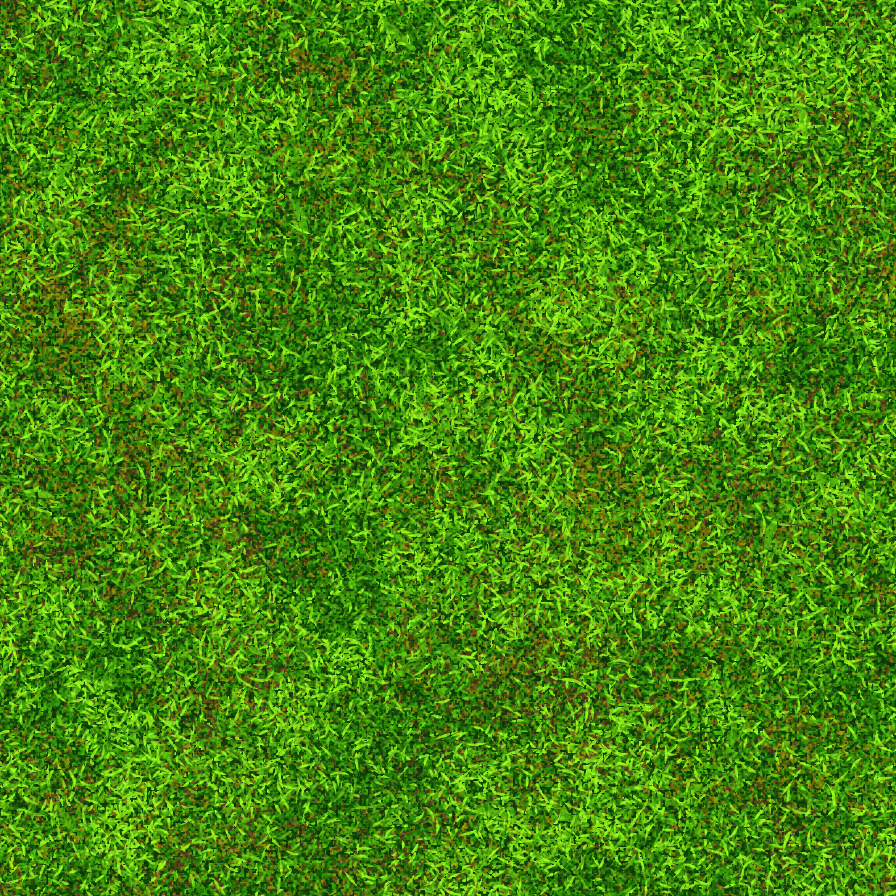
Write a three.js fragment shader that draws this texture.

```glsl
varying vec2 vUv;

const vec3 BROWN = vec3(0.33, 0.27, 0.10);
const vec3 OLIVE = vec3(0.45, 0.46, 0.04);
const vec3 DARK_GREEN = vec3(0.09, 0.32, 0.03);
const vec3 MID_GREEN = vec3(0.17, 0.50, 0.03);
const vec3 LIGHT_GREEN = vec3(0.31, 0.66, 0.05);
const vec3 BRIGHT_GREEN = vec3(0.54, 0.89, 0.10);

const int BLADE_LAYERS = 8;
const float COARSE_CELLS = 52.0;
const float FINE_CELLS = 115.0;
const float BLADE_WIDTH = 0.0016;
const float BLADE_DENSITY = 0.37;
const float LEAF_CELLS = 28.0;
const float LEAF_WIDTH = 0.0048;
const float LEAF_DENSITY = 0.06;
const float EDGE = 0.0007;
const float EARTH_LEVEL = 0.575;
const float BROWN_LEVEL = 0.59;
const float SHADOW_LEVEL = 0.72;
const float GRAIN_CONTRAST = 0.8;

float hash(vec2 p) {
  vec3 q = fract(vec3(p.xyx) * 0.1031);
  q += dot(q, q.yzx + 33.33);
  return fract((q.x + q.y) * q.z);
}

float noise(vec2 p) {
  vec2 i = floor(p);
  vec2 f = fract(p);
  f = f * f * (3.0 - 2.0 * f);
  return mix(mix(hash(i), hash(i + vec2(1.0, 0.0)), f.x),
             mix(hash(i + vec2(0.0, 1.0)), hash(i + vec2(1.0, 1.0)), f.x), f.y);
}

float patches(vec2 p) {
  return 0.5 * noise(p) + 0.3 * noise(p * 2.3 + 17.0) + 0.2 * noise(p * 5.1 + 41.0);
}

// One bent, tapered blade per cell: x is coverage, y is tone
vec2 blades(vec2 uv, float cells, float width, float density, float seed) {
  vec2 home = floor(uv * cells);
  vec2 result = vec2(0.0);
  for (int y = -1; y <= 1; y++) {
    for (int x = -1; x <= 1; x++) {
      vec2 cell = home + vec2(float(x), float(y));
      vec2 key = cell + seed * 37.7;
      float keep = smoothstep(-0.03, 0.03, density - hash(key + 5.3));
      vec2 root = vec2(hash(key + 11.1), hash(key + 23.7));
      vec2 d = uv - (cell + root) / cells;
      float angle = 6.2832 * hash(key + 47.9);
      float c = cos(angle);
      float s = sin(angle);
      d = vec2(c * d.x + s * d.y, c * d.y - s * d.x);
      float reach = mix(0.3, 0.95, hash(key + 61.3)) / cells;
      float along = d.x / reach;
      float bend = (hash(key + 83.1) - 0.5) * 0.5 * reach;
      float across = abs(d.y - bend * (along * along - 0.4));
      float halfWidth = width * (1.0 - along * along);
      float cover = keep * smoothstep(EDGE, -EDGE, across - halfWidth);
      if (cover > result.x) result = vec2(cover, hash(key + 97.5));
    }
  }
  return result;
}

vec3 bladeColour(float tone) {
  vec3 colour = mix(MID_GREEN, LIGHT_GREEN, smoothstep(0.24, 0.38, tone));
  return mix(colour, BRIGHT_GREEN, smoothstep(0.54, 0.68, tone));
}

// Mossy ground with olive and brown bare spots
vec3 ground(vec2 uv) {
  float bare = noise(uv * 230.0) + 0.9 * (patches(uv * 8.0 + 3.0) - 0.5);
  float soil = noise(uv * 310.0 + 71.0) + 0.7 * (patches(uv * 13.0 + 29.0) - 0.5);
  float shade = noise(uv * 290.0 + 133.0);
  vec3 moss = mix(DARK_GREEN, MID_GREEN, smoothstep(0.34, 0.44, shade));
  vec3 earth = mix(OLIVE, BROWN, smoothstep(-0.05, 0.05, soil - BROWN_LEVEL));
  return mix(moss, earth, smoothstep(-0.05, 0.05, bare - EARTH_LEVEL));
}

void main() {
  vec2 uv = vUv;
  vec3 colour = ground(uv);
  float clump = patches(uv * 15.0 + 57.0) - 0.5;

  // Broad leaves below the grass
  vec2 leaf = blades(uv, LEAF_CELLS, LEAF_WIDTH, LEAF_DENSITY, 19.0);
  colour = mix(colour, bladeColour(0.35 + 0.25 * leaf.y), leaf.x);

  // Grass from dull to bright
  float lit = leaf.x;
  for (int i = 0; i < BLADE_LAYERS; i++) {
    float layer = float(i) / float(BLADE_LAYERS - 1);
    float cells = mix(FINE_CELLS, COARSE_CELLS, fract(layer * 2.6));
    float density = BLADE_DENSITY + 0.9 * clump;
    vec2 blade = blades(uv, cells, BLADE_WIDTH, density, float(i) + 1.0);
    float tone = 0.6 * blade.y + 0.4 * layer + 0.3 * clump;
    colour = mix(colour, bladeColour(tone), blade.x);
    lit = max(lit, blade.x * smoothstep(0.3, 0.7, tone));
  }

  // Dark gaps and fine grain
  float gap = noise(uv * 340.0 + 211.0) - 0.12 * lit;
  colour = mix(colour, DARK_GREEN * 0.8, smoothstep(-0.05, 0.05, gap - SHADOW_LEVEL));
  float grain = noise(uv * 420.0 + 307.0) - 0.5;
  colour *= 1.0 + GRAIN_CONTRAST * grain * (1.0 - 0.6 * lit);
  gl_FragColor = vec4(colour, 1.0);
}
```
